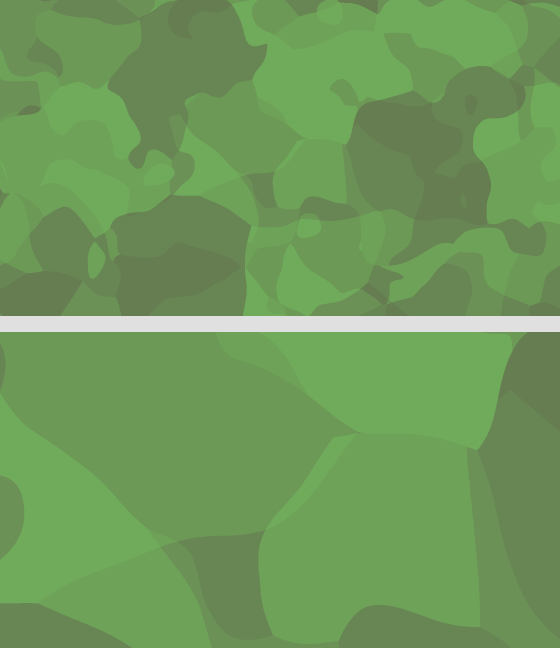
Top, the full canvas; bottom, a detail of the centre.
This pattern is drawn by a Shadertoy shader. Its source:

```glsl
// Green camouflage: two layers of warped Voronoi patches, large and small.
// Their values add up to one tone, which is cut into six flat greens.
// The warp fades in places, leaving straight edges between curled lobes.

// Integer hash: two values in 0..1 per lattice cell
vec2 hash2(vec2 cell, uint seed) {
    uvec2 v = uvec2(ivec2(cell)) + uvec2(seed, seed * 7u);
    v = v * 1664525u + 1013904223u;
    v.x += v.y * 1664525u;
    v.y += v.x * 1664525u;
    v ^= v >> 16u;
    v.x += v.y * 1664525u;
    v.y += v.x * 1664525u;
    v ^= v >> 16u;
    return vec2(v & 65535u) / 65535.0;
}

// Smooth value noise, a vector in -1..1
vec2 noise2(vec2 p, uint seed) {
    vec2 i = floor(p), f = fract(p);
    f = f * f * f * (f * (f * 6.0 - 15.0) + 10.0);
    vec2 low = mix(hash2(i, seed), hash2(i + vec2(1, 0), seed), f.x);
    vec2 high = mix(hash2(i + vec2(0, 1), seed), hash2(i + 1.0, seed), f.x);
    return mix(low, high, f.y) * 2.0 - 1.0;
}

mat2 rotation(float a) {
    return mat2(cos(a), sin(a), -sin(a), cos(a));
}

// Bends the plane into lobes and hooks, except where the bend fades out
vec2 warp(vec2 p, uint seed) {
    vec2 r = rotation(0.6) * p;
    float bend = mix(0.2, 1.0, smoothstep(-0.55, -0.1, noise2(r * 3.0, seed).x));
    vec2 broad = 0.13 * noise2(r * 4.5, seed + 11u);
    vec2 fine = 0.075 * noise2(rotation(0.9) * r * 9.0, seed + 23u);
    return p + bend * (broad + fine);
}

// Lattice cell of the nearest scattered site
vec2 nearestCell(vec2 p, uint seed) {
    vec2 base = floor(p), best = base;
    float bestDist = 1e3;
    for (int y = -1; y <= 1; y++)
    for (int x = -1; x <= 1; x++) {
        vec2 cell = base + vec2(x, y);
        vec2 d = cell + 0.1 + 0.8 * hash2(cell, seed) - p;
        if (dot(d, d) < bestDist) {
            bestDist = dot(d, d);
            best = cell;
        }
    }
    return best;
}

vec3 camouflage(vec2 p) {
    vec2 region = nearestCell(warp(p, 3u) * vec2(2.5, 3.0), 41u);
    vec2 patchCell = nearestCell(rotation(0.5) * warp(p, 67u) * vec2(4.1, 4.8), 83u);

    // Evenly spread values keep the shares of the greens balanced
    float tone = 0.6 * fract(dot(region, vec2(0.7549, 0.5698)) + 0.3)
               + 0.4 * fract(dot(patchCell, vec2(0.618, 0.414)) + 0.1);

    vec3 green = vec3(0.400, 0.490, 0.318);
    green = mix(green, vec3(0.404, 0.525, 0.328), step(0.25, tone));
    green = mix(green, vec3(0.420, 0.570, 0.340), step(0.45, tone));
    green = mix(green, vec3(0.422, 0.605, 0.337), step(0.515, tone));
    green = mix(green, vec3(0.430, 0.635, 0.345), step(0.60, tone));
    return mix(green, vec3(0.440, 0.672, 0.355), step(0.73, tone));
}

void mainImage(out vec4 fragColor, in vec2 fragCoord) {
    // 3 x 3 samples per pixel smooth the edges
    vec3 sum = vec3(0.0);
    for (int y = -1; y <= 1; y++)
    for (int x = -1; x <= 1; x++) {
        sum += camouflage((fragCoord + vec2(x, y) / 3.0) / iResolution.y);
    }
    fragColor = vec4(sum / 9.0, 1.0);
}
```
